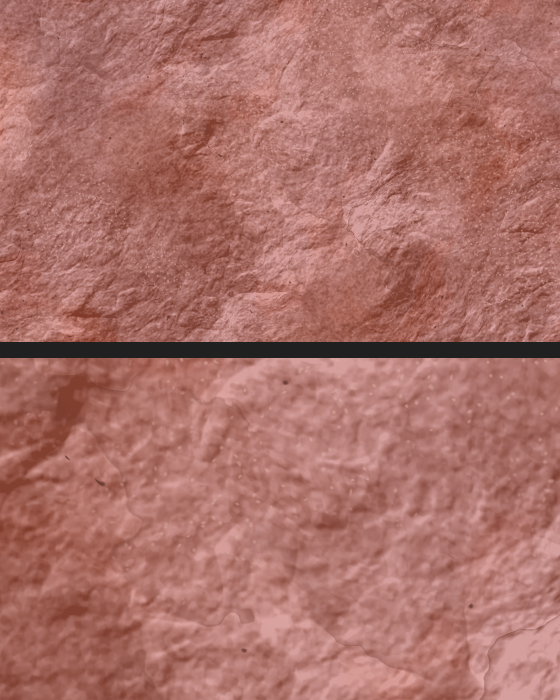
Top, the full canvas; bottom, a detail of the centre.
A Shadertoy shader for this texture:

```glsl
// Weathered red sandstone face: layered cellular noise forms a rough height
// field lit from the upper left, stained in pink and rust. Ragged one-sided
// ledges, bleached flakes, pale grains and a few dark pits break it up.

vec2 hash2(vec2 p) {
    vec3 q = fract(p.xyx * vec3(0.1031, 0.1030, 0.0973));
    q += dot(q, q.yzx + 33.33);
    return fract((q.xx + q.yz) * q.zy);
}

// x: smooth random value, y: distance to nearest point, z: cell id
vec3 cells(vec2 p) {
    vec2 base = floor(p), f = fract(p);
    float near = 9.0, id = 0.0, sum = 0.0, weights = 0.0;
    for (int y = -1; y <= 1; y++)
    for (int x = -1; x <= 1; x++) {
        vec2 offset = vec2(x, y);
        vec2 r = offset + hash2(base + offset) - f;
        float value = hash2(base + offset + 71.0).x;
        float d2 = dot(r, r), w = exp(-6.0 * d2);
        sum += w * value;
        weights += w;
        if (d2 < near) { near = d2; id = value; }
    }
    return vec3(sum / weights, sqrt(near), id);
}

// Signed smooth noise around zero
float noise(vec2 p) { return cells(p).x - 0.5; }

// Rock relief: lightly creased folds under ever finer roughness
float height(vec2 p) {
    float h = 0.0, freq = 3.6;
    mat2 turn = mat2(0.8, 0.6, -0.6, 0.8);
    vec2 q = mat2(0.86, -0.62, 0.42, 1.1) * p;
    for (int i = 0; i < 6; i++) {
        float n = noise(q * freq + float(i) * 17.3);
        if (i < 3) n = mix(n, 1.5 * abs(n), 0.45);
        h += 2.7 * n / freq;
        freq *= 2.07;
        q = turn * q;
    }
    return h;
}

// Dark on one side of a contour line, fading away from its sharp edge
float overhang(float level, float blur, float reach) {
    return smoothstep(-blur, blur, level) * exp(-max(level, 0.0) / reach);
}

void mainImage(out vec4 fragColor, in vec2 fragCoord) {
    vec2 uv = fragCoord / iResolution.y;
    float soft = 1.0 / iResolution.y;

    // Ragged distortion: mild for the relief, stronger for stains and ledges
    vec2 bend = vec2(noise(uv * 4.0 + 5.0), noise(uv * 4.0 + 45.0));
    vec2 fray = vec2(noise(uv * 21.0 + 9.0), noise(uv * 21.0 + 63.0));
    vec2 chip = vec2(noise(uv * 62.0 + 27.0), noise(uv * 62.0 + 99.0));
    vec2 p = uv + 0.06 * bend + 0.006 * fray;
    vec2 jagged = uv + 0.10 * bend + 0.035 * fray + 0.014 * chip;

    // Slope toward the light, stronger where the face is rough
    float relief = height(p) - height(p + 0.004 * vec2(-0.5, 0.85));
    float rough = 1.0 + 1.6 * noise(uv * 4.3 + 301.0);

    // Broad stains and gritty grain
    float stain = noise(uv * 2.3 + 0.3 * bend + 31.0);
    float blotch = noise(jagged * 7.0 + 83.0);
    float rust = noise(jagged * 3.1 + 120.0);
    float grain = noise(uv * 170.0 + 7.0) + 0.7 * noise(uv * 95.0 + 19.0);
    float tone = 0.47 + 11.5 * relief * rough + 0.48 * stain + 0.34 * blotch
               + 0.34 * grain + 0.12 * (chip.x + fray.y);

    // Bleached flakes with frayed rims
    float flake = noise(jagged * vec2(7.0, 10.0) + 410.0) + 0.4 * stain;
    tone += 0.24 * smoothstep(0.15, 0.27, flake);
    tone = clamp(tone, -0.2, 1.2);

    vec3 color = mix(vec3(0.55, 0.305, 0.26), vec3(0.79, 0.57, 0.555), tone);
    color += rust * vec3(0.025, -0.015, -0.05);

    // Rusty scars, where the skin has flaked off
    float scar = smoothstep(0.1, 0.35, noise(jagged * 7.0 + 210.0) + 0.3 * rust);
    color += scar * vec3(0.005, -0.02, -0.03);

    // Ledges: short ragged shadows under a pale lip, in two sizes
    float piece = noise(uv * 6.0 + 150.0) + 0.6 * noise(uv * 19.0 + 40.0);
    float broken = smoothstep(0.02, 0.24, piece);
    float coarse = noise(jagged * vec2(3.4, 5.0) + 11.0);
    float fine = noise(jagged * vec2(9.0, 13.0) + 57.0);
    float shadow = overhang(coarse, 0.008 + 2.0 * soft, 0.03)
                 + 0.7 * overhang(fine - 0.06, 0.02 + 5.0 * soft, 0.07);
    float lip = overhang(-coarse, 0.02, 0.03) + 0.6 * overhang(0.06 - fine, 0.03, 0.06);
    color += 0.06 * lip * broken;
    color = mix(color, vec3(0.43, 0.22, 0.18), 0.48 * min(shadow, 1.2) * broken);

    // Pale grains gather in patches; dark pits are rare
    vec3 speck = cells(uv * 95.0 + 3.0 + 0.6 * chip);
    float patches = smoothstep(0.0, 0.28, noise(uv * 3.0 + 260.0) + 0.5 * blotch);
    float pale = step(0.72, speck.z) * patches;
    float dotMask = 1.0 - smoothstep(0.05, 0.18 + 95.0 * soft, speck.y);
    color = mix(color, vec3(0.86, 0.68, 0.64), 0.55 * pale * dotMask);
    vec3 pit = cells(uv * 40.0 + 90.0 + 0.6 * chip);
    float pitMask = 1.0 - smoothstep(0.03, 0.1 + 40.0 * soft, pit.y);
    color = mix(color, vec3(0.32, 0.16, 0.13), 0.65 * pitMask * step(pit.z, 0.012));

    fragColor = vec4(clamp(color, 0.0, 1.0), 1.0);
}
```
